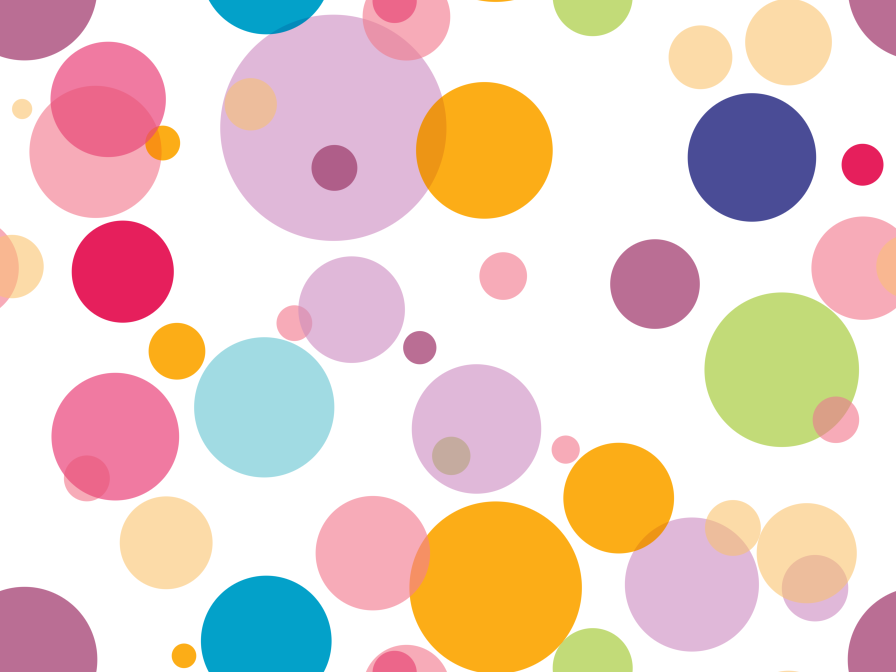
Write a WebGL 2 fragment shader that draws this pattern.

```glsl
#version 300 es
precision highp float;
// Seamless confetti of flat translucent discs on white.
// A wrapped 8 x 6 cellular grid holds one jittered disc per cell: big ones in
// even cells, middling ones in odd cells, small dots (some left out) between.

uniform vec2 u_resolution;
out vec4 fragColor;

const vec2 GRID = vec2(8.0, 6.0);

const vec3 LAVENDER = vec3(0.88, 0.72, 0.85);
const vec3 PINK     = vec3(0.97, 0.67, 0.72);
const vec3 HOT_PINK = vec3(0.94, 0.48, 0.63);
const vec3 CRIMSON  = vec3(0.90, 0.12, 0.36);
const vec3 PLUM     = vec3(0.73, 0.43, 0.58);
const vec3 INDIGO   = vec3(0.29, 0.30, 0.59);
const vec3 ORANGE   = vec3(0.99, 0.68, 0.09);
const vec3 PEACH    = vec3(0.99, 0.86, 0.66);
const vec3 GREEN    = vec3(0.76, 0.86, 0.47);
const vec3 TEAL     = vec3(0.01, 0.63, 0.79);
const vec3 AQUA     = vec3(0.63, 0.86, 0.89);

// Inks of the big discs, from the largest to the smallest.
const vec3 BIG_INKS[12] = vec3[12](
    LAVENDER, ORANGE, GREEN, PLUM, AQUA, ORANGE,
    LAVENDER, PINK, TEAL, LAVENDER, INDIGO, HOT_PINK);

// Inks of the middling discs and the dots.
const vec3 ACCENT_INKS[12] = vec3[12](
    PEACH, PINK, ORANGE, PINK, CRIMSON, PEACH,
    PLUM, PINK, HOT_PINK, PEACH, GREEN, LAVENDER);

struct Disc { vec2 center; float radius; vec3 ink; };

vec4 hash4(vec2 cell) {
    vec4 phase = vec4(0.3, 1.7, 2.9, 4.1);
    return fract(sin(dot(cell, vec2(12.99, 78.23)) + phase * 37.7) * 4375.85);
}

Disc discInCell(vec2 cell) {
    vec2 wrapped = mod(cell, GRID);
    vec4 rnd = hash4(wrapped);
    ivec2 block = ivec2(wrapped) / 2;
    ivec2 parity = ivec2(wrapped) % 2;
    int order = block.x + 4 * block.y;

    Disc disc;
    disc.center = cell + 0.5 + 1.1 * (rnd.xy - 0.5);
    if (parity == ivec2(0)) {
        int rank = (order * 5 + 3) % 12;
        disc.radius = 0.53 + 0.48 / (1.0 + float(rank));
        disc.ink = BIG_INKS[rank];
    } else if (parity == ivec2(1)) {
        disc.radius = mix(0.31, 0.52, rnd.z);
        disc.ink = ACCENT_INKS[(order * 7) % 12];
    } else {
        bool kept = rnd.z > 0.25;
        disc.radius = kept ? mix(0.09, 0.33, (rnd.z - 0.25) / 0.75) : -1.0;
        disc.ink = ACCENT_INKS[int(rnd.w * 11.99)];
    }
    return disc;
}

void main() {
    vec2 p = gl_FragCoord.xy / u_resolution * GRID;
    float softness = 0.7 * GRID.y / u_resolution.y;
    vec3 color = vec3(1.0);

    // Paint the nearby discs in row order, so stacking also wraps.
    for (int y = -2; y <= 2; y++) {
        for (int x = -2; x <= 2; x++) {
            Disc disc = discInCell(floor(p) + vec2(x, y));
            float edge = distance(p, disc.center) - disc.radius;
            float cover = 1.0 - smoothstep(-softness, softness, edge);
            // Half opaque, half multiplied: overlaps turn deeper.
            vec3 layered = disc.ink * mix(color, vec3(1.0), 0.5);
            color = mix(color, layered, cover);
        }
    }
    fragColor = vec4(color, 1.0);
}
```
